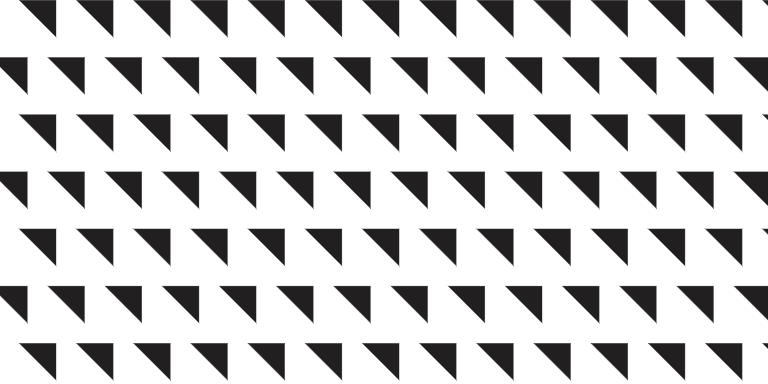
Write a Shadertoy shader that draws this pattern.

```glsl
// Lengths are fractions of the canvas height
const float PITCH = 0.1489;                // spacing of columns and rows
const float SIDE = 0.0966;                 // legs of the right triangle
const vec2 FIRST_CORNER = vec2(0.1461, 0.0003); // right-angle corner, from upper left
const float ROW_SHIFT = 0.5;               // offset of odd rows, in pitches
const float EDGE_PIXELS = 1.2;             // width of the smoothed edge
const vec3 PAPER = vec3(1.0);
const vec3 INK = vec3(0.133, 0.122, 0.125);

// Signed distance to a right triangle; legs run along +x and +y from the origin
float triangleDistance(vec2 p, float side) {
    float hypotenuse = (p.x + p.y - side) * inversesqrt(2.0);
    return max(max(-p.x, -p.y), hypotenuse);
}

// Position relative to the nearest corner, x leftward and y downward
vec2 staggeredCell(vec2 p) {
    float margin = 0.5 * (PITCH - SIDE);
    vec2 q = vec2(FIRST_CORNER.x - p.x, p.y - FIRST_CORNER.y) + margin;
    float row = floor(q.y / PITCH);
    q.x -= mod(row, 2.0) * ROW_SHIFT * PITCH;
    return mod(q, PITCH) - margin;
}

void mainImage(out vec4 fragColor, in vec2 fragCoord) {
    vec2 p = vec2(fragCoord.x, iResolution.y - fragCoord.y) / iResolution.y;
    float edge = EDGE_PIXELS / iResolution.y;

    float dist = triangleDistance(staggeredCell(p), SIDE);
    float coverage = clamp(0.5 - dist / edge, 0.0, 1.0);

    fragColor = vec4(mix(PAPER, INK, coverage), 1.0);
}
```
